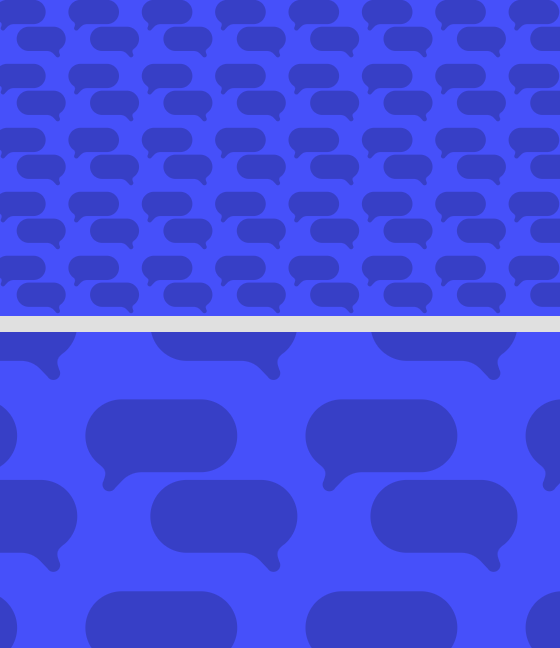
Top, the full canvas; bottom, a detail of the centre.
Write a WebGL 2 fragment shader that draws this pattern.

```glsl
#version 300 es
precision highp float;
// Staggered pairs of dark speech bubbles repeating on a bright blue ground.

uniform vec2 u_resolution;
out vec4 outColor;

const vec3 GROUND_BLUE = vec3(0.275, 0.312, 0.980);
const vec3 BUBBLE_BLUE = vec3(0.217, 0.247, 0.778);

// Lengths are in design units; the canvas is this many units high.
const float CANVAS_HEIGHT = 432.0;
const vec2 PERIOD = vec2(100.3, 87.45);

// Offset from the nearest lattice copy of a centre.
vec2 repeatAround(vec2 p, vec2 center, vec2 period) {
  vec2 q = p - center;
  return q - period * floor(q / period + 0.5);
}

// Horizontal pill with fully round ends.
float pillDistance(vec2 p, vec2 halfSize) {
  p.x = max(abs(p.x) - (halfSize.x - halfSize.y), 0.0);
  return length(p) - halfSize.y;
}

// Segment whose radius grows from radiusA to radiusB.
float taperDistance(vec2 p, vec2 a, vec2 b, float radiusA, float radiusB) {
  vec2 axis = b - a;
  float t = clamp(dot(p - a, axis) / dot(axis, axis), 0.0, 1.0);
  return length(p - a - axis * t) - mix(radiusA, radiusB, t);
}

// Union with a soft fillet at the joint.
float smoothUnion(float a, float b, float fillet) {
  float h = max(fillet - abs(a - b), 0.0) / fillet;
  return min(a, b) - 0.25 * h * h * fillet;
}

// Bubble with a tail below its left end; side = -1 mirrors it.
float bubbleDistance(vec2 p, vec2 halfSize, float side) {
  p.x *= side;
  vec2 tip = vec2(10.9 - halfSize.x, 22.2);
  vec2 root = tip + vec2(6.7, -11.3);
  float tail = taperDistance(p, tip, root, 3.1, 6.1);
  return smoothUnion(pillDistance(p, halfSize), tail, 4.0);
}

void main() {
  // Measure from the top left, with y pointing down.
  float unitsPerPixel = CANVAS_HEIGHT / u_resolution.y;
  vec2 p = vec2(gl_FragCoord.x, u_resolution.y - gl_FragCoord.y) * unitsPerPixel;

  // Upper bubble points left, lower bubble points right.
  vec2 upper = repeatAround(p, vec2(27.8, 16.4), PERIOD);
  vec2 lower = repeatAround(p, vec2(56.3, 53.1), PERIOD);
  float d = min(bubbleDistance(upper, vec2(34.6, 16.6), 1.0),
                bubbleDistance(lower, vec2(33.5, 16.6), -1.0));

  // Edge smoothed over about one pixel.
  float coverage = clamp(0.5 - d / unitsPerPixel, 0.0, 1.0);
  outColor = vec4(mix(GROUND_BLUE, BUBBLE_BLUE, coverage), 1.0);
}
```
